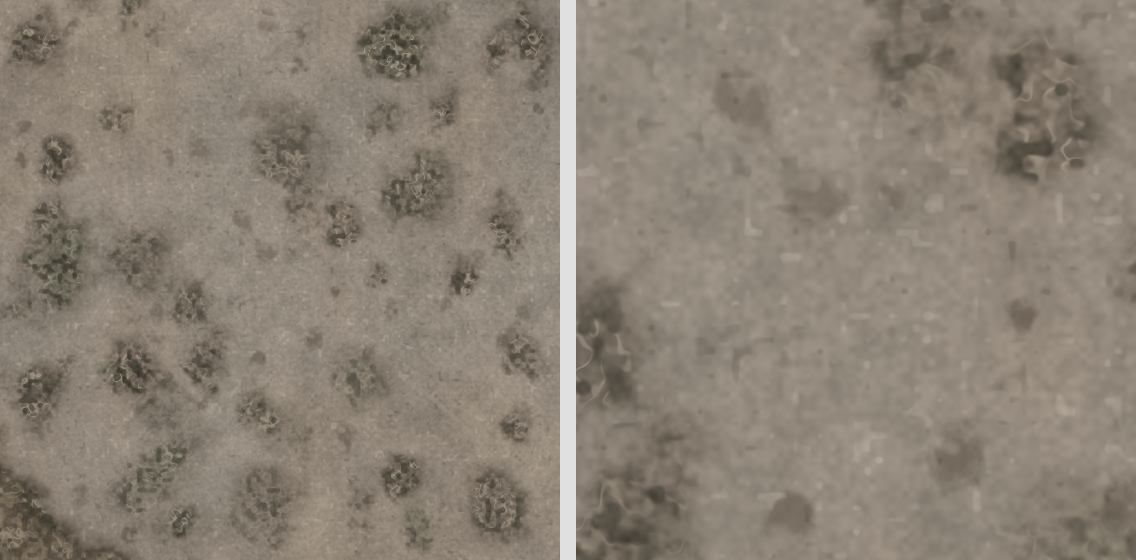
Left, the full canvas; right, a detail of the centre.
This texture is drawn by a Shadertoy shader. Its source:

```glsl
const vec3 SOIL = vec3(0.570, 0.529, 0.478);
const vec3 SHADE_BROWN = vec3(0.375, 0.336, 0.288);
const vec3 SHADE_GREEN = vec3(0.335, 0.338, 0.275);
const vec3 TWIG_LIGHT = vec3(0.640, 0.600, 0.530);
const vec3 TWIG_DARK = vec3(0.215, 0.205, 0.170);
const vec3 GULLY = vec3(0.290, 0.260, 0.210);
const vec3 DEBRIS = vec3(0.460, 0.405, 0.330);
const vec3 PATH = vec3(0.630, 0.585, 0.520);
const float TWIG_SCALE = 125.0;
const float GRAIN_SCALE = 170.0;
const float EDGE_ROUGHNESS = 1.7;

float hash(vec2 p) {
    return fract(sin(dot(p, vec2(127.1, 311.7))) * 43758.5453);
}

vec2 hash2(vec2 p) {
    return vec2(hash(p), hash(p + 37.3));
}

float noise(vec2 p) {
    vec2 i = floor(p), f = fract(p);
    f = f * f * (3.0 - 2.0 * f);
    return mix(mix(hash(i), hash(i + vec2(1, 0)), f.x),
               mix(hash(i + vec2(0, 1)), hash(i + vec2(1, 1)), f.x), f.y);
}

float fbm(vec2 p) {
    float sum = 0.0, amp = 0.5;
    for (int i = 0; i < 4; i++) {
        sum += amp * noise(p);
        p = mat2(1.6, 1.2, -1.2, 1.6) * p + 11.7;
        amp *= 0.5;
    }
    return sum / 0.9375;
}

// Jittered shrubs: x = soft shade, y = twiggy core, z = greenness
vec3 shrubs(vec2 p, float cells, float presence, float radius, float seed) {
    vec3 result = vec3(0.0);
    vec2 cell = floor(p * cells);
    float rough = (fbm(p * 1.1 / radius + seed) - 0.5) * EDGE_ROUGHNESS;
    for (int y = -1; y <= 1; y++)
    for (int x = -1; x <= 1; x++) {
        vec2 id = cell + vec2(x, y);
        vec2 key = id + seed;
        if (hash(key + 5.1) > presence) continue;
        vec2 q = p - (id + 0.18 + 0.64 * hash2(key)) / cells;
        float size = radius * mix(0.65, 1.25, hash(key + 9.4));
        float angle = mix(-0.6, 0.6, hash(key + 14.2));
        q = mat2(cos(angle), sin(angle), -sin(angle), cos(angle)) * q / size;
        q.y /= mix(1.0, 1.6, hash(key + 21.8));
        float shade = 1.0 - smoothstep(0.4, 1.4, length(q) + rough);
        float core = 1.0 - smoothstep(0.4, 1.1, length(q + vec2(0.12, 0.1)) + rough);
        float strength = mix(0.55, 1.0, hash(key + 30.6));
        float green = smoothstep(0.6, 1.0, hash(key + 44.9));
        result = max(result, vec3(shade * strength, core * strength, green * shade));
    }
    return result;
}

void mainImage(out vec4 fragColor, in vec2 fragCoord) {
    vec2 p = fragCoord / iResolution.y;

    // Dusty soil with grain
    float broad = fbm(p * 4.0) - 0.5;
    float patchy = fbm(p * 20.0 + 3.0) - 0.5;
    float speckle = noise(p * 75.0 + 31.0) - 0.5;
    vec2 turned = mat2(0.8, 0.6, -0.6, 0.8) * p;
    float grain = noise(turned * GRAIN_SCALE) + noise(p * GRAIN_SCALE * 1.5) - 1.0;
    vec3 color = SOIL * (1.0 + 0.17 * broad + 0.17 * patchy + 0.05 * speckle + 0.085 * grain);
    color += vec3(0.012, 0.0, -0.014) * (fbm(p * 5.0 + 40.0) - 0.5) * 2.0;

    // Faint winding footpath
    float bend = p.y - 1.05 + p.x + 0.05 * (noise(p * 9.0) - 0.5);
    float reach = smoothstep(0.66, 0.74, p.x) * (1.0 - smoothstep(0.86, 0.92, p.x));
    color = mix(color, PATH, 0.4 * reach * (1.0 - smoothstep(0.003, 0.009, abs(bend))));

    // Low weeds and pebbles
    vec3 weeds = shrubs(p, 12.0, 0.32, 0.014, 71.0);
    float leafy = smoothstep(0.25, 0.7, noise(p * 95.0 + 14.0));
    color = mix(color, SHADE_BROWN, weeds.x * (0.2 + 0.5 * leafy));
    float pebble = smoothstep(0.74, 0.95, noise(p * 140.0 + 8.0));
    color += 0.06 * pebble * (2.0 * smoothstep(0.4, 0.5, noise(p * 30.0)) - 1.0);

    // Large and medium shrubs with soft shade
    vec3 large = shrubs(p, 5.0, 0.52, 0.060, 3.0);
    vec3 medium = shrubs(p, 7.0, 0.36, 0.030, 52.0);
    vec3 bush = max(large, medium * vec3(0.85, 0.9, 1.0));
    vec3 shadeColor = mix(SHADE_BROWN, SHADE_GREEN, 0.8 * bush.z);
    color = mix(color, shadeColor * (1.0 + 0.4 * patchy + 0.1 * grain), 0.85 * bush.x);

    // Gully and debris in the lower left corner
    float bank = p.y + 0.75 * p.x - 0.14 + 0.14 * (fbm(p * 14.0) - 0.5);
    float debris = 1.0 - smoothstep(-0.03, 0.02, bank);
    float gully = exp(-bank * bank / 0.0009);
    color = mix(color, DEBRIS * (1.0 + 0.5 * patchy), 0.8 * debris);
    color = mix(color, GULLY, 0.75 * gully * (0.7 + 0.5 * leafy));

    // Tangled twigs: short pale strokes over dark gaps
    vec2 warp = turned * TWIG_SCALE + 1.2 * vec2(noise(p * 90.0), noise(p * 90.0 + 19.0));
    float ridge = 1.0 - abs(2.0 * noise(warp) - 1.0);
    float gap = noise(p * TWIG_SCALE * 0.9 + 63.0);
    float tangle = max(bush.y, 0.6 * debris);
    float clump = smoothstep(0.3, 0.65, noise(p * 40.0 + 27.0));
    color = mix(color, TWIG_DARK, 0.7 * tangle * smoothstep(0.4, 0.8, gap));
    float tips = smoothstep(0.6, 0.95, ridge) * (1.0 - smoothstep(0.45, 0.75, gap));
    color = mix(color, TWIG_LIGHT, 0.85 * tangle * (0.25 + 0.75 * clump) * tips);
    color += 0.06 * tangle * grain;

    fragColor = vec4(color, 1.0);
}
```
